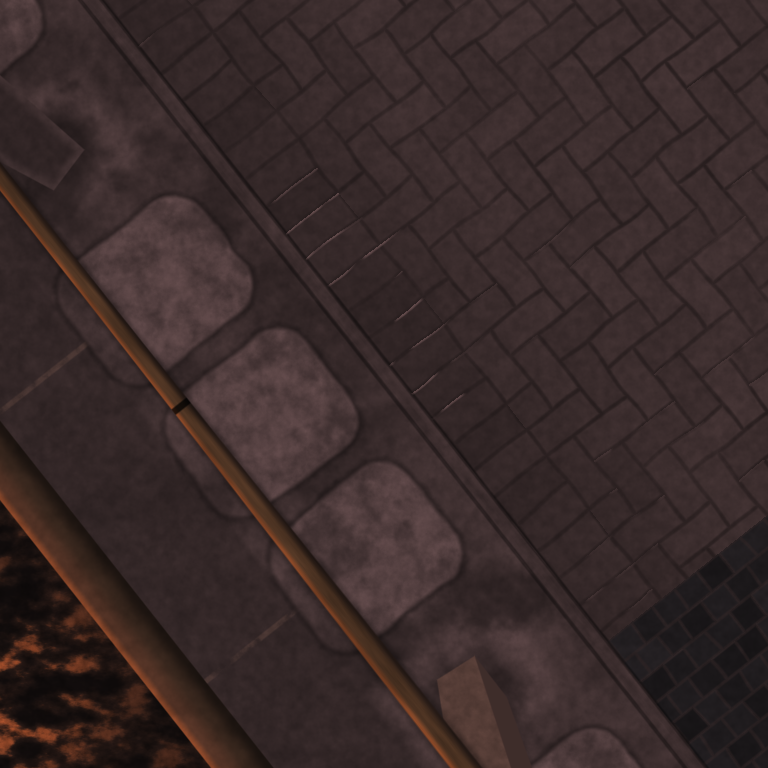
A WebGL 2 fragment shader for this texture:

```glsl
#version 300 es
precision highp float;
uniform vec2 u_resolution;
out vec4 fragColor;

const vec3 mauve = vec3(1.0, 0.76, 0.765);

float hash(vec2 p) {
  vec3 q = fract(vec3(p.xyx) * 0.1031);
  q += dot(q, q.yzx + 33.33);
  return fract((q.x + q.y) * q.z);
}

float noise(vec2 p) {
  vec2 i = floor(p), f = fract(p);
  f = f * f * (3.0 - 2.0 * f);
  return mix(mix(hash(i), hash(i + vec2(1, 0)), f.x),
             mix(hash(i + vec2(0, 1)), hash(i + 1.0), f.x), f.y);
}

float fbm(vec2 p) {
  float sum = 0.0, amp = 0.5;
  for (int i = 0; i < 5; i++, amp *= 0.5) {
    sum += amp * noise(p);
    p = mat2(1.6, 1.2, -1.2, 1.6) * p + 7.3;
  }
  return sum;
}

float ramp(float a, float b, float x) { return smoothstep(a, b, x); }

float roundBox(vec2 p, vec2 halfSize, float r) {
  vec2 q = abs(p) - halfSize + r;
  return length(max(q, 0.0)) + min(max(q.x, q.y), 0.0) - r;
}

float side(vec2 p, vec2 a, vec2 b) {
  vec2 e = normalize(b - a);
  return dot(p - a, vec2(-e.y, e.x));
}

// Convex quad, corners clockwise
float quad(vec2 p, vec2 a, vec2 b, vec2 c, vec2 d) {
  return max(max(side(p, a, b), side(p, b, c)), max(side(p, c, d), side(p, d, a)));
}

// In strip space, s.x runs along the curb and s.y across it
vec3 paving(vec2 s, vec2 uv, float px) {
  vec2 q = vec2(s.y - 0.012, s.x) / 0.044;
  q += 0.14 * (vec2(noise(uv * 22.0), noise(uv * 22.0 + 40.0)) - 0.5);
  // Herringbone of 2:1 bricks
  vec2 id = floor(q);
  float k = mod(id.x - id.y, 4.0);
  bool lying = k < 1.5;
  vec2 shift = lying ? vec2(k, 0) : vec2(0, 3.0 - k);
  vec2 size = lying ? vec2(2, 1) : vec2(1, 2), l = fract(q) + shift;
  id -= shift;
  // Edge course
  if (q.x < 2.0) {
    size = vec2(2, 1);
    id = vec2(-9, floor(q.y));
    l = vec2(q.x, fract(q.y));
  }
  // Dark cobbles
  bool cobble = s.x > 1.073;
  if (cobble) {
    vec2 g = vec2(q.x * 1.2, (s.x - 1.073) / 0.034);
    g.x += 0.5 * mod(floor(g.y), 2.0);
    size = vec2(1);
    id = floor(g) + 70.0;
    l = fract(g);
  }
  vec2 border = min(l, size - l);
  float aa = px / 0.044, tone = hash(id);
  float joint = ramp(0.075 + aa, 0.015, min(border.x, border.y));
  vec3 col = mix(0.195, 0.24, ramp(0.0, 0.3, s.y)) * (0.94 + 0.12 * tone) * mauve;
  col = mix(col, 0.15 * mauve, joint * (0.45 + 0.5 * noise(uv * 13.0)));
  if (cobble) col = mix(vec3(0.115, 0.102, 0.11) * (0.8 + 0.4 * tone), 0.185 * mauve, joint * 0.6);
  // Pale scuffs on some joints
  float worn = ramp(0.3, 0.38, s.x) * ramp(0.83, 0.72, s.x) * ramp(0.14, 0.1, s.y);
  worn = max(worn, 0.35 * ramp(0.52, 0.64, noise(uv * 6.0 + 3.0)));
  float scuff = ramp(0.06 + aa, 0.02, l.y) * step(0.5, hash(id + 5.0)) * ramp(0.4, 0.65, noise(uv * 32.0));
  return col + 0.2 * mauve * scuff * worn * (cobble ? 0.3 : 1.0);
}

vec3 pavement(vec2 s, vec2 uv) {
  float cloud = fbm(uv * 14.0), fine = fbm(uv * 55.0);
  vec3 col = mix(0.185, 0.25, ramp(0.3, 0.7, cloud)) * mauve;
  col += 0.06 * mauve * ramp(0.13, 0.0, length(uv - vec2(0.66, 0.22))) * ramp(0.35, 0.6, cloud);
  // Slabs with cross seams
  float slab = ramp(-0.275, -0.285, s.y);
  col = mix(col, 0.197 * mauve * (0.9 + 0.2 * cloud), slab);
  float seam = abs(mod(s.x - 0.1284, 0.4412) - 0.2206);
  col += slab * vec3(0.08, 0.055, 0.04) * ramp(0.005, 0.002, seam) * ramp(0.25, 0.6, fine);
  // Rounded pads; every fourth is a stained post base
  float index = floor((s.x - 0.349) / 0.2206 + 0.5);
  vec2 local = s - vec2(0.349 + index * 0.2206, -0.167);
  float pad = roundBox(local, vec2(0.092, 0.112), 0.045) + 0.012 * (cloud - 0.5) + 0.005 * (fine - 0.5);
  if (mod(index + 1.0, 4.0) < 0.5) {
    col += 0.06 * mauve * ramp(0.03, 0.0, abs(pad + 0.025)) * ramp(0.3, 0.6, cloud);
    col *= 1.0 - 0.2 * ramp(-0.045, -0.07, pad);
  } else {
    vec3 face = mix(0.265, 0.35, ramp(0.3, 0.65, cloud * 0.6 + fine * 0.4)) * mauve;
    col *= 1.0 - 0.22 * ramp(0.008, 0.0, abs(pad - 0.002));
    col = mix(col, face, ramp(0.003, -0.005, pad) * mix(0.35, 1.0, ramp(-0.245, -0.225, s.y)));
  }
  return col * (0.9 + 0.2 * fine);
}

void main() {
  vec2 uv = gl_FragCoord.xy / u_resolution, rel = uv - vec2(0.117, 1.0);
  float px = 1.0 / min(u_resolution.x, u_resolution.y);
  vec2 s = vec2(dot(rel, vec2(0.619, -0.7855)), dot(rel, vec2(0.7855, 0.619)));
  float grain = fbm(uv * 110.0), streak = fbm(s * vec2(16, 130)), rough = 0.85 + 0.3 * grain;

  // Ground and curb
  vec3 col = mix(pavement(s, uv), paving(s, uv, px), ramp(-px, px, s.y - 0.012));
  col = mix(col, 0.235 * mauve * (0.8 + 0.4 * streak), 0.8 * ramp(0.011, 0.009, abs(s.y - 0.001)));
  col *= 1.0 - 0.35 * ramp(0.004, 0.001, abs(abs(s.y - 0.001) - 0.011));
  col *= rough;

  // Posts
  float post = quad(uv, vec2(-0.02, 0.92), vec2(0.11, 0.805), vec2(0.07, 0.752), vec2(-0.02, 0.8));
  col = mix(col, (0.185 + 0.07 * ramp(-0.016, 0.0, post)) * mauve * rough, ramp(px, -px, post));
  post = quad(uv, vec2(0.618, 0.146), vec2(0.66, 0.092), vec2(0.7, -0.02), vec2(0.655, -0.02));
  col = mix(col, vec3(0.245, 0.175, 0.165), ramp(px, -px, post));
  post = quad(uv, vec2(0.569, 0.115), vec2(0.618, 0.146), vec2(0.672, -0.02), vec2(0.59, -0.02));
  col = mix(col, vec3(0.33, 0.235, 0.21) * rough, ramp(px, -px, post));

  // Thin rail with its coupling
  float t = (s.y + 0.234) / mix(0.0115, 0.0165, ramp(0.2, 1.2, s.x));
  vec3 rail = mix(vec3(0.5, 0.26, 0.14), vec3(0.3, 0.2, 0.135), ramp(-0.95, -0.35, t));
  rail = mix(rail, vec3(0.13, 0.09, 0.075), ramp(0.1, 0.95, t)) * (0.75 + 0.5 * streak);
  rail *= 1.0 - 0.75 * ramp(0.006, 0.003, abs(s.x - 0.489));
  col *= 1.0 - 0.3 * ramp(1.7, 0.9, abs(t));
  col = mix(col, rail, ramp(1.0 + px * 80.0, 1.0 - px * 80.0, abs(t)));

  // Dark ground with rust
  float rust = fbm(uv * vec2(28, 45));
  vec3 pit = mix(vec3(0.06, 0.043, 0.042), vec3(0.17, 0.105, 0.085), ramp(0.3, 0.75, rust));
  float ember = ramp(0.17, 0.0, length(uv - vec2(0.02, 0.09))) + 0.25;
  pit += vec3(0.4, 0.17, 0.07) * ember * ramp(0.55, 0.75, rust);
  col = mix(col, pit * (0.7 + 0.6 * grain), ramp(px, -px, s.y + 0.48));

  // Thick rail
  t = (s.y + 0.463) / 0.032;
  rail = mix(vec3(0.55, 0.28, 0.16), vec3(0.32, 0.195, 0.145), ramp(-1.0, -0.62, t));
  rail = mix(rail, vec3(0.21, 0.145, 0.11), ramp(-0.6, 0.3, t));
  rail = mix(rail, vec3(0.105, 0.075, 0.06), ramp(0.2, 0.95, t));
  rail *= 0.75 + 0.3 * fbm(uv * 40.0) + 0.2 * grain;
  col = mix(col, rail, ramp(1.0 + px * 30.0, 1.0 - px * 30.0, abs(t)));
  fragColor = vec4(col, 1.0);
}
```
